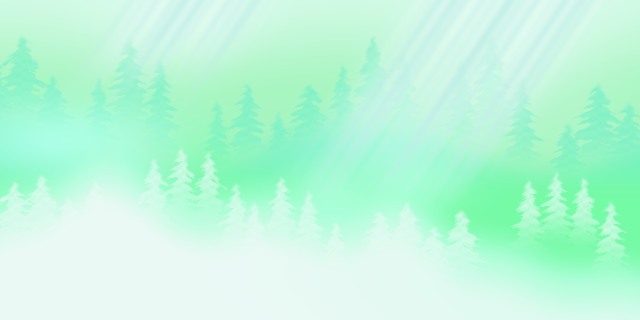
This background is drawn by a WebGL 1 fragment shader. Its source:

```glsl
precision highp float;
// A misty conifer valley in mint and teal, with slanting light from above.
// Two looped rows of ragged pines stand between soft glows and banks of mist;
// layered sines shape the ridge, the branch edges, the rays and the haze.

uniform vec2 u_resolution;

#define RAY_SLANT 0.68
#define RAY_STRENGTH 0.92
#define BRANCH_TIERS 27.0
#define BRANCH_DROOP 0.3
#define EDGE_SOFTNESS 0.009
#define BACK_OPACITY 0.8
#define FRONT_OPACITY 0.8

const vec3 SKY_PALE  = vec3(0.87, 0.985, 0.94);
const vec3 SKY_GREEN = vec3(0.65, 0.96, 0.75);
const vec3 TEAL      = vec3(0.47, 0.94, 0.78);
const vec3 LEAF      = vec3(0.46, 0.98, 0.65);
const vec3 AQUA      = vec3(0.68, 1.00, 0.90);
const vec3 MINT      = vec3(0.69, 1.00, 0.87);
const vec3 RAY_BLUE  = vec3(0.77, 0.94, 0.91);
const vec3 RAY_WHITE = vec3(0.89, 0.98, 0.95);
const vec3 MIST      = vec3(0.92, 0.975, 0.96);

// Soft elliptical spot, 1 at its centre.
float glow(vec2 p, vec2 center, vec2 radius) {
  vec2 q = (p - center) / radius;
  return exp(-dot(q, q));
}

// Pine with its apex at the origin; each side has its own ragged branches.
float pine(vec2 p, float spread, float seed) {
  float depth = -p.y;
  float reach = abs(p.x);
  float phase = seed * 7.0 + (p.x < 0.0 ? 0.0 : 2.7);
  float slope = depth - BRANCH_DROOP * reach;
  float tier = fract(slope * BRANCH_TIERS + phase + 0.5 * sin(depth * 37.0 + phase));
  float rough = 0.2 * sin(slope * 263.0 + phase) + 0.22 * sin(slope * 109.0 + phase * 1.9)
              + 0.1 * sin(p.x * 190.0 + depth * 60.0 + seed);
  float halfWidth = spread * (1.0 - exp(-5.0 * max(depth, 0.0)));
  halfWidth *= 0.55 + 0.5 * tier + rough;
  float shape = 1.0 - smoothstep(-EDGE_SOFTNESS, EDGE_SOFTNESS, reach - halfWidth);
  float needles = 0.88 + 0.12 * sin(slope * 210.0 + 45.0 * reach + phase);
  return shape * needles * smoothstep(0.0, 0.02, depth);
}

// Tall far pines, each with a lower neighbour on either side.
float backTrees(vec2 p) {
  float cover = 0.0;
  for (int i = 0; i < 7; i++) {
    float n = float(i);
    float x = 0.07 + 0.3 * n + 0.08 * sin(1.05 * n) - 0.04 * sin(2.1 * n);
    float top = 0.82 + 0.105 * cos(1.571 * n - 0.785);
    for (int k = -1; k <= 1; k++) {
      float s = float(k);
      float drop = (0.09 + 0.04 * sin(n * 2.6 + s)) * abs(s);
      vec2 q = p - vec2(x + 0.095 * s, top - drop);
      float fade = 1.0 - smoothstep(0.12, 0.38, -q.y);
      float spread = 0.1 + 0.025 * cos(2.1 * n) - 0.015 * abs(s);
      cover = max(cover, pine(q, spread, n * 1.7 + s * 0.6) * fade);
    }
  }
  return cover;
}

// Pale near pines in small groups, sinking into the mist.
float frontTrees(vec2 p) {
  float cover = 0.0;
  for (int i = 0; i < 5; i++) {
    float n = float(i);
    float x = 0.13 + 0.39 * n + 0.05 * sin(1.9 * n);
    float top = 0.46 + 0.085 * sin(1.6 * n);
    for (int k = -1; k <= 2; k++) {
      float s = float(k);
      float drop = (0.045 + 0.035 * sin(n * 2.0 + s * 2.3)) * abs(s);
      vec2 q = p - vec2(x + 0.085 * s, top - drop);
      float fade = 1.0 - smoothstep(0.08, 0.26, -q.y);
      float spread = 0.095 + 0.025 * cos(2.1 * n);
      cover = max(cover, pine(q, spread, n * 2.3 + s * 0.8) * fade);
    }
  }
  return cover;
}

// Two slanted groups of light: x is their cover, y their streaks.
vec2 lightRays(vec2 p) {
  float s = p.x + RAY_SLANT * (1.0 - p.y);
  float streaks = 0.5 + 0.26 * sin(s * 31.0 + 2.0) + 0.2 * sin(s * 79.0 + 1.0)
                + 0.16 * sin(s * 143.0);
  float right = smoothstep(1.2, 1.42, s) * (1.0 - smoothstep(1.78, 1.98, s));
  float left = smoothstep(0.36, 0.48, s) * (1.0 - smoothstep(0.72, 0.95, s));
  right *= smoothstep(0.4, 0.8, p.y + 0.12 * streaks);
  left *= smoothstep(0.7, 0.98, p.y + 0.08 * streaks);
  return vec2(max(right, left) * (0.72 + 0.28 * streaks), clamp(streaks, 0.0, 1.0));
}

void main() {
  vec2 p = gl_FragCoord.xy / u_resolution.y;

  // Sky, palest where the light enters
  vec3 color = mix(SKY_GREEN, SKY_PALE, 0.75 * smoothstep(0.7, 1.05, p.y));
  color = mix(color, SKY_PALE, 0.8 * glow(p, vec2(0.55, 1.02), vec2(0.32, 0.2)));
  color = mix(color, SKY_PALE, 0.85 * glow(p, vec2(1.62, 1.0), vec2(0.32, 0.32)));

  // Far forest and its soft ridge
  vec3 forest = mix(LEAF, TEAL, smoothstep(0.36, 0.56, p.y));
  forest = mix(forest, SKY_GREEN, 0.3 * smoothstep(0.7, 0.95, p.y));
  float ridge = 0.56 + 0.08 * cos(5.6 * p.x);
  float body = 1.0 - smoothstep(ridge - 0.1, ridge + 0.06, p.y);
  color = mix(color, forest, max(body, BACK_OPACITY * backTrees(p)));

  // Glows in the valley
  color = mix(color, LEAF, 0.8 * glow(p, vec2(1.56, 0.31), vec2(0.2, 0.13)));
  color = mix(color, LEAF, 0.55 * glow(p, vec2(0.63, 0.48), vec2(0.12, 0.13)));
  color = mix(color, AQUA, 0.95 * glow(p, vec2(0.2, 0.56), vec2(0.32, 0.12)));
  color = mix(color, AQUA, 0.5 * glow(p, vec2(1.25, 0.55), vec2(0.2, 0.14)));
  color = mix(color, MINT, 0.8 * glow(p, vec2(1.04, 0.38), vec2(0.16, 0.12)));
  color = mix(color, MINT, 0.7 * glow(p, vec2(1.3, 0.43), vec2(0.14, 0.1)));
  vec2 rays = lightRays(p);
  color = mix(color, mix(RAY_WHITE, RAY_BLUE, rays.y), RAY_STRENGTH * rays.x);

  // Mint haze, near pines, then white mist
  float level = mix(0.34, 0.1, smoothstep(0.7, 2.1, p.x)) + 0.012 * sin(17.0 * p.x)
              + 0.15 * glow(p, vec2(0.32, p.y), vec2(0.15, 1.0))
              + 0.08 * glow(p, vec2(1.27, p.y), vec2(0.13, 1.0));
  color = mix(color, MINT, 0.8 * (1.0 - smoothstep(level - 0.02, level + 0.13, p.y)));
  color = mix(color, mix(MIST, MINT, 0.25), FRONT_OPACITY * frontTrees(p));
  vec3 mist = mix(MIST, MINT, 0.22 * smoothstep(0.7, 1.9, p.x + 0.12 * sin(11.0 * p.y)));
  color = mix(color, mist, 1.0 - smoothstep(level - 0.16, level + 0.06, p.y));

  gl_FragColor = vec4(color, 1.0);
}
```
